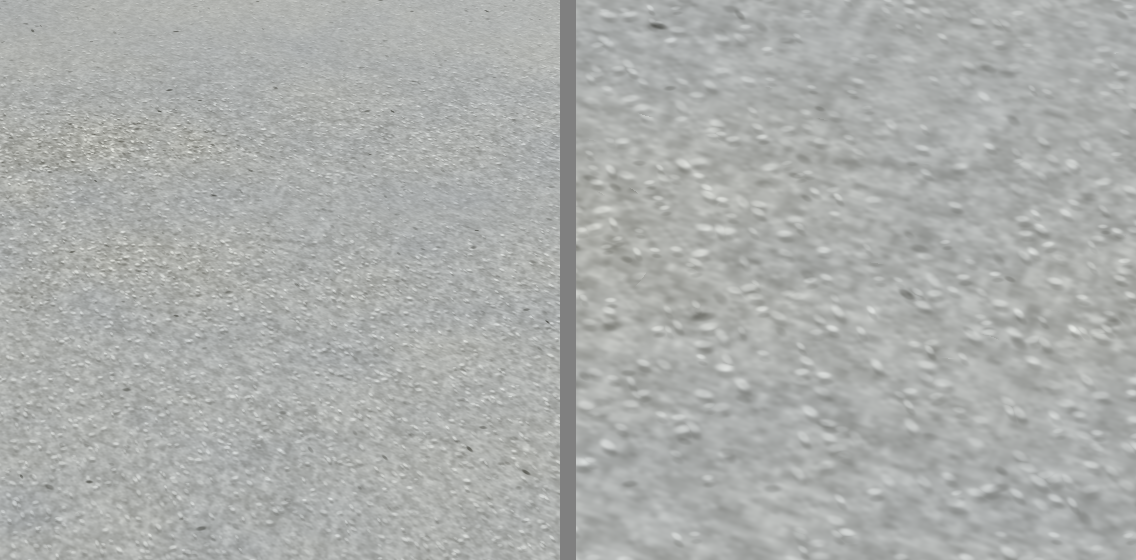
Left, the full canvas; right, a detail of the centre.
Give the GLSL for this texture, as a Shadertoy shader.

```glsl
#define BASE_COLOR vec3(0.672, 0.681, 0.673)
#define WARM_TINT vec3(0.006, 0.001, -0.012)
#define HORIZON_PULL 0.45
#define GRAIN_SCALE 125.0
#define GRAIN_CONTRAST 0.145
#define CHIP_SCALE 88.0
#define CHIP_LIGHT 0.125
#define CHIP_SHADE 0.075
#define PIT_SCALE 25.0
#define PIT_DEPTH 0.30
#define GRAIN_TILT -0.38

float hash(vec2 p) {
    vec3 q = fract(vec3(p.xyx) * 0.1031);
    q += dot(q, q.yzx + 33.33);
    return fract((q.x + q.y) * q.z);
}

float valueNoise(vec2 p) {
    vec2 cell = floor(p), f = fract(p);
    f = f * f * (3.0 - 2.0 * f);
    float low = mix(hash(cell), hash(cell + vec2(1, 0)), f.x);
    float high = mix(hash(cell + vec2(0, 1)), hash(cell + vec2(1, 1)), f.x);
    return mix(low, high, f.y);
}

float fbm(vec2 p) {
    float sum = 0.0, weight = 0.5;
    for (int i = 0; i < 4; i++) {
        sum += weight * valueNoise(p);
        p = p * 2.03 + 17.3;
        weight *= 0.5;
    }
    return sum;
}

mat2 rotation(float angle) {
    float c = cos(angle), s = sin(angle);
    return mat2(c, -s, s, c);
}

// Soft tilted flakes, one candidate in each cell
float flakes(vec2 p, float density, vec2 radius, float seed) {
    vec2 home = floor(p);
    float cover = 0.0;
    for (int j = -1; j <= 1; j++)
    for (int i = -1; i <= 1; i++) {
        vec2 cell = home + vec2(i, j);
        vec2 key = cell + seed;
        vec2 jitter = vec2(hash(key + 3.7), hash(key + 11.9));
        float angle = GRAIN_TILT + 1.3 * (hash(key + 23.1) - 0.5);
        float size = mix(0.65, 1.3, hash(key + 41.3));
        vec2 d = rotation(angle) * (p - cell - jitter) / (radius * size);
        float present = step(hash(key), density);
        float strength = mix(0.45, 1.0, hash(key + 57.7));
        cover = max(cover, present * strength * exp(-dot(d, d) * dot(d, d)));
    }
    return cover;
}

// Thin broken seam sloping gently down to the right
float seam(vec2 uv, vec2 start, float span) {
    float along = (uv.x - start.x) / span;
    float wobble = 0.012 * (fbm(vec2(uv.x * 14.0, start.y * 90.0)) - 0.5);
    float d = uv.y - (start.y - 0.09 * (uv.x - start.x) + wobble);
    float ends = smoothstep(0.0, 0.15, along) * smoothstep(1.0, 0.8, along);
    float broken = smoothstep(0.3, 0.65, valueNoise(uv * vec2(30, 9)));
    return ends * broken * exp(-d * d / 0.000008);
}

float blob(vec2 uv, vec2 center, vec2 radius) {
    vec2 d = (uv - center) / radius;
    return exp(-dot(d, d));
}

void mainImage(out vec4 fragColor, in vec2 fragCoord) {
    vec2 uv = fragCoord / iResolution.xy;

    // Ground plane receding towards the top
    float nearness = 1.0 - HORIZON_PULL * uv.y;
    vec2 ground = vec2(uv.x - 0.5, 1.0 / HORIZON_PULL) / nearness + 5.0;

    // Worn patches expose more stones
    float patches = fbm(uv * vec2(5, 11) + 4.0);
    float worn = blob(uv, vec2(0.27, 0.75), vec2(0.18, 0.05))
               + 0.7 * blob(uv, vec2(0.04, 0.69), vec2(0.12, 0.08))
               + 0.7 * blob(uv, vec2(0.18, 0.52), vec2(0.20, 0.08))
               + 0.4 * blob(uv, vec2(0.72, 0.50), vec2(0.22, 0.05));
    worn *= smoothstep(0.2, 0.6, patches);
    float calm = max(smoothstep(0.76, 0.96, uv.y),
                     0.7 * blob(uv, vec2(0.8, 0.63), vec2(0.5, 0.05)));
    float rough = mix(1.0, 0.5, calm) + 0.45 * worn;

    // Fine elongated grain
    vec2 grainPos = rotation(GRAIN_TILT) * ground * vec2(0.7, 1.1) * GRAIN_SCALE;
    float grain = 0.8 * (valueNoise(grainPos) - 0.5)
                + 0.5 * (valueNoise(grainPos * 1.9 + 31.0) - 0.5)
                + 0.4 * (valueNoise(grainPos * 0.43 + 73.0) - 0.5);
    float tone = GRAIN_CONTRAST * grain * rough;

    // Pale chips with a shaded lower edge
    vec2 chipPos = ground * CHIP_SCALE;
    float chipDensity = 0.20 * rough + 0.10 * worn;
    vec2 chipRadius = vec2(0.50, 0.27);
    float chips = flakes(chipPos, chipDensity, chipRadius, 7.0);
    float shade = flakes(chipPos + vec2(-0.15, 0.55), chipDensity, chipRadius, 7.0);
    tone += (CHIP_LIGHT * chips - CHIP_SHADE * shade * (1.0 - chips)) * rough;

    // Scattered dark pits and small gaps
    float pits = flakes(ground * PIT_SCALE, 0.032, vec2(0.19, 0.085), 131.0);
    float gaps = flakes(chipPos * 0.85, 0.02 + 0.16 * worn, vec2(0.5, 0.27), 211.0);
    tone -= PIT_DEPTH * pits + (0.11 + 0.07 * worn) * gaps;

    // Broad unevenness and seams
    tone += 0.045 * (patches - 0.47) + 0.022 * (uv.x - 0.5) * uv.y;
    tone += 0.016 * smoothstep(0.75, 1.0, uv.y) - 0.012 * worn;
    tone -= 0.06 * (seam(uv, vec2(0.38, 0.805), 0.50) + seam(uv, vec2(0.18, 0.597), 0.42));

    float warmth = worn + 2.0 * (patches - 0.5) - 3.0 * min(tone, 0.0);
    fragColor = vec4(clamp(BASE_COLOR + tone + WARM_TINT * warmth, 0.0, 1.0), 1.0);
}
```
